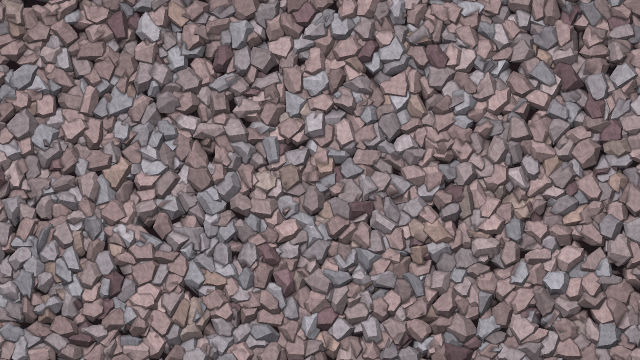
Give the GLSL for this texture, as a WebGL 2 fragment shader.

```glsl
#version 300 es
precision highp float;
// A bed of crushed pink and grey gravel under soft overhead light.
// Each stone is a convex polyhedron: the minimum of tilted planes. Three jittered
// grids of stones are merged by height, then shaded by facet, depth and contact.
uniform vec2 u_resolution;
out vec4 fragColor;

const float TAU = 6.28319;
const int SIDES = 6;

vec3 hash3(vec3 p) {
  p = fract(p * vec3(0.1031, 0.1030, 0.0973));
  p += dot(p, p.yxz + 33.33);
  return fract((p.xxy + p.yxx) * p.zyx);
}

// Layered sines for mottled mineral grain, about -1 to 1
float mineralGrain(vec2 p) {
  float sum = 0.0, amplitude = 0.5;
  for (int i = 0; i < 4; i++) {
    p = mat2(0.8, 0.6, -0.6, 0.8) * p * 1.8 + 1.3 * sin(p.yx * 0.9);
    sum += amplitude * sin(p.x) * sin(p.y + 1.7);
    amplitude *= 0.85;
  }
  return sum;
}

// Polyhedral stone: xyz is the facet normal, w the height (negative outside)
vec4 stone(vec2 q, vec3 id) {
  vec3 shape = hash3(id + 7.3);
  vec2 tilt = (shape.yz - 0.5) * 0.9;
  vec4 facet = vec4(-tilt, 1.0, 0.4 + dot(q, tilt));
  float width = mix(0.32, 0.52, shape.y);
  for (int i = 0; i < SIDES; i++) {
    vec3 k = hash3(id + vec3(3.1, 5.7, 11.9) * float(i + 2));
    float angle = (float(i) + 0.8 * k.x) * TAU / float(SIDES);
    vec2 outward = vec2(cos(angle + shape.x * TAU), sin(angle + shape.x * TAU));
    float reach = length(vec2(0.64 * cos(angle), width * sin(angle))) * mix(0.78, 1.1, k.y);
    float slope = mix(0.9, 3.6, k.z);
    float side = (reach - dot(q, outward)) * slope;
    if (side < facet.w) facet = vec4(outward * slope, 1.0, side);
  }
  return vec4(normalize(facet.xyz), facet.w);
}

vec3 stoneColour(vec3 id, vec2 q) {
  vec3 r = hash3(id + 41.7);
  vec3 colour = mix(vec3(0.615, 0.53, 0.525), vec3(0.60, 0.595, 0.62), smoothstep(0.3, 1.0, r.x));
  colour = mix(colour, vec3(0.64, 0.55, 0.50), 0.6 * step(0.95, r.y));
  colour = mix(colour, vec3(0.45, 0.37, 0.385), step(r.y, 0.04));
  float grain = mineralGrain(q * 7.0 + r.xy * 30.0);
  return colour * mix(0.89, 1.12, r.z) * (1.0 + 0.11 * grain);
}

vec3 gravel(vec2 p) {
  float top = 0.0, rival = -1.0;
  vec3 normal = vec3(0.0, 0.0, 1.0), topId = vec3(0.0);
  vec2 topOffset = vec2(0.0);
  bool covered = false;

  // Find the highest stone and the nearest competing height
  for (int layer = 0; layer < 3; layer++) {
    float level = float(layer);
    vec2 grid = p + level * vec2(0.37, 0.63);
    vec2 cell = floor(grid);
    for (int y = -1; y <= 1; y++)
    for (int x = -1; x <= 1; x++) {
      vec3 id = vec3(cell + vec2(x, y) + 20.0, 5.0 + 60.0 * level);
      vec3 r = hash3(id);
      vec2 q = grid - cell - vec2(x, y) - mix(vec2(0.2), vec2(0.8), r.xy);
      if (dot(q, q) > 1.2) continue;
      vec4 facet = stone(q, id);
      float height = facet.w + 0.13 * level + 0.22 * r.z;
      if (facet.w > 0.0 && height > top) {
        rival = max(rival, top);
        top = height;
        normal = facet.xyz;
        topId = id;
        topOffset = q;
        covered = true;
      } else {
        // Shadows reach farther on the lower side of a stone
        rival = max(rival, height + 0.6 * min(facet.w, 0.0) - 0.14 * q.y);
      }
    }
  }
  if (!covered) return vec3(0.12, 0.09, 0.10);

  // Soft directional light, darkened in deep places and beside taller stones
  float diffuse = max(dot(normal, normalize(vec3(-0.22, 0.45, 0.87))), 0.0);
  float depth = mix(0.5, 1.0, smoothstep(0.05, 0.5, top));
  float contact = mix(0.26, 1.0, smoothstep(-0.14, 0.13, top - rival));
  vec3 colour = stoneColour(topId, topOffset) * (0.42 + 0.64 * diffuse) * depth * contact;
  return min(colour, vec3(0.75)) + vec3(0.018, 0.012, 0.018);
}

void main() {
  // Four samples in each pixel smooth the stone edges
  vec3 colour = vec3(0.0);
  for (int i = 0; i < 4; i++) {
    vec2 shift = vec2(i % 2, i / 2) * 0.5 - 0.25;
    colour += 0.25 * gravel((gl_FragCoord.xy + shift) / u_resolution.y * 14.5);
  }
  vec2 centred = gl_FragCoord.xy / u_resolution - 0.5;
  fragColor = vec4(colour * (1.03 - 0.16 * dot(centred, centred)), 1.0);
}
```
